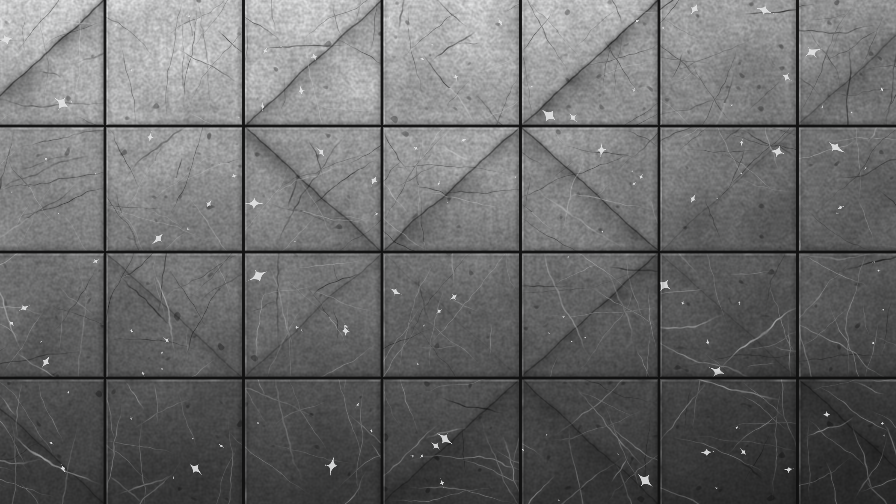
A WebGL 1 fragment shader for this texture:

```glsl
precision highp float;
// Grey stone tiles with dark and pale veins, diagonal creases, white chips and thin joints.
uniform vec2 u_resolution;

float hash(vec2 p) {
  return fract(sin(dot(p, vec2(127.1, 311.7))) * 43758.545);
}

vec2 hash2(vec2 p) {
  return vec2(hash(p), hash(p + 57.3));
}

// Gradient noise, roughly -0.7 to 0.7
float noise(vec2 p) {
  vec2 i = floor(p), f = fract(p);
  vec2 u = f * f * f * (f * (f * 6.0 - 15.0) + 10.0);
  vec2 e = vec2(0.0, 1.0);
  float a = dot(hash2(i) * 2.0 - 1.0, f);
  float b = dot(hash2(i + e.yx) * 2.0 - 1.0, f - e.yx);
  float c = dot(hash2(i + e.xy) * 2.0 - 1.0, f - e.xy);
  float d = dot(hash2(i + e.yy) * 2.0 - 1.0, f - e.yy);
  return mix(mix(a, b, u.x), mix(c, d, u.x), u.y);
}

float fbm(vec2 p) {
  float sum = 0.0, amp = 0.6;
  for (int i = 0; i < 4; i++) {
    sum += amp * noise(p);
    p = p * 2.1 + 17.3;
    amp *= 0.55;
  }
  return sum;
}

vec2 rotate(vec2 p, float a) {
  return vec2(cos(a) * p.x + sin(a) * p.y, cos(a) * p.y - sin(a) * p.x);
}

void main() {
  float px = 1.0 / u_resolution.y;
  vec2 p = gl_FragCoord.xy * px;
  float across = gl_FragCoord.x / u_resolution.x;

  // Tile grid: four rows, with part tiles at the left and right ends
  vec2 size = vec2(0.2748, 0.25);
  vec2 grid = (p + vec2(0.0665, 0.0)) / size;
  vec2 tile = floor(grid);
  vec2 q = (fract(grid) - 0.5) * size;

  // Light falling from the upper left
  float tone = 0.2 + 0.53 * pow(p.y, 1.15);
  tone *= 1.09 - 0.08 * across - 0.25 * smoothstep(0.55, 1.0, across);
  tone *= 0.95 + 0.1 * hash(tile + 4.7);

  // Mottling and fine grain
  vec2 stone = p + tile * 3.7;
  tone *= 1.0 + 0.3 * fbm(stone * 7.0);
  tone *= 1.0 + 0.16 * noise(stone * 75.0) + 0.2 * noise(stone * 170.0);
  float pits = smoothstep(0.37, 0.52, noise(stone * 48.0));
  tone *= 1.0 - 0.3 * pits;

  vec2 warp = 0.014 * vec2(noise(stone * 13.0), noise(stone * 13.0 + 31.0))
            + 0.004 * vec2(noise(stone * 55.0), noise(stone * 55.0 + 9.0));

  // Corner-to-corner creases in alternating directions, shaded on one side
  float slope = mod(tile.x + tile.y, 2.0) < 0.5 ? 1.0 : -1.0;
  float side = dot(q + warp * 0.5, normalize(vec2(slope * size.y, size.x)));
  float crease = smoothstep(0.3, 0.65, hash(tile + 21.4)) * mix(0.45, 1.0, p.y);
  float shadow = exp(-abs(side) / (side < 0.0 ? 0.028 : 0.005));
  tone *= 1.0 - crease * shadow * (0.36 + 0.35 * noise(stone * 22.0));
  tone *= 1.0 - 0.4 * crease * clamp((0.0014 - abs(side)) / px + 0.5, 0.0, 1.0);

  // Veins: dark near the top, mostly pale toward the bottom
  float dark = 0.0, pale = 0.0;
  float paleShare = mix(0.9, 0.12, smoothstep(0.05, 0.85, p.y - 0.12 * across));
  float patchy = 0.65 + 0.7 * noise(stone * 26.0);
  for (int i = 0; i < 15; i++) {
    vec2 seed = tile * 7.13 + float(i) * 13.7;
    vec2 start = (hash2(seed) - 0.5) * size;
    vec2 r = rotate(q + warp - start, 6.283 * hash(seed + 2.3));
    float reach = mix(0.03, 0.16, hash(seed + 5.1));
    float d = abs(r.y + (hash(seed + 8.9) - 0.5) * 2.5 * r.x * r.x);
    float width = 0.0005 + 0.0011 * pow(hash(seed + 3.6), 3.0);
    float fade = 1.0 - smoothstep(reach * 0.25, reach, abs(r.x));
    float vein = fade * clamp((width - d) / px + 0.5, 0.0, 1.0);
    vein += 0.12 * fade * exp(-d / 0.004);
    vein *= patchy * mix(0.4, 1.0, hash(seed + 6.2));
    if (hash(seed + 11.8) < paleShare) pale = max(pale, vein);
    else dark = max(dark, vein);
  }
  tone *= 1.0 - 0.65 * clamp(dark, 0.0, 1.0);
  tone = mix(tone, 0.8, 0.62 * clamp(pale, 0.0, 1.0));

  // Star-shaped white chips
  float chips = 0.0;
  for (int i = 0; i < 5; i++) {
    vec2 seed = tile * 5.37 + float(i) * 19.1 + 80.0;
    vec2 c = (hash2(seed) - 0.5) * size * 0.95;
    vec2 r = abs(rotate(q + warp * 0.9 - c, 6.283 * hash(seed + 1.7)));
    float radius = 0.003 + 0.026 * pow(hash(seed + 4.4), 3.0);
    float star = sqrt(r.x) + sqrt(r.y * 1.6);
    chips = max(chips, clamp((radius - star * star) / (px * 2.5) + 0.5, 0.0, 1.0));
  }
  tone = mix(tone, 0.9, chips * 0.9);

  // Joints with a lit lip on the top and left edges; none on the outer rim
  vec2 edge = size * 0.5 - abs(q);
  edge.y += step(0.44, abs(p.y - 0.5));
  float near = min(edge.x, edge.y);
  tone *= mix(0.82, 1.0, smoothstep(0.002, 0.016, near));
  float lit = q.y > 0.0 ? edge.y : 1.0;
  lit = min(lit, q.x < 0.0 ? edge.x + 0.0008 : 1.0);
  float lip = 1.0 - smoothstep(0.0012, 0.0012 + px, abs(lit - 0.0048));
  tone += lip * 0.17 * (0.7 + noise(stone * 35.0));
  float joint = 1.0 - smoothstep(0.0028 - px * 0.5, 0.0028 + px * 0.5, near);
  tone = mix(tone, 0.06, joint * 0.95);

  gl_FragColor = vec4(clamp(tone * vec3(0.997, 1.0, 1.003), 0.0, 1.0), 1.0);
}
```
